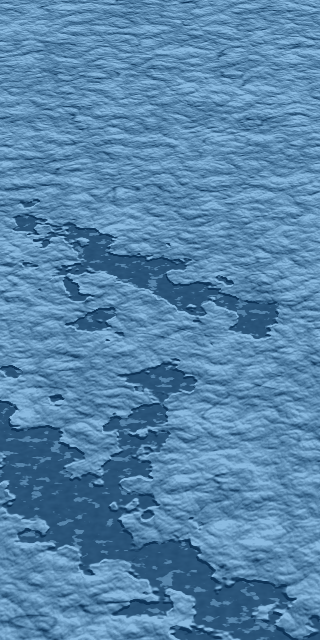
Give the GLSL for this texture, as a Shadertoy shader.

```glsl
// Broken sea ice receding into the distance, cut by dark leads of open water.
// A height field of billowed gradient noise and scattered snow mounds is laid
// on a tilted plane, lit from behind, and coloured with a cold blue ramp.

const vec3 DEEP_BLUE = vec3(0.05, 0.20, 0.34);
const vec3 SEA_BLUE  = vec3(0.26, 0.44, 0.59);
const vec3 SNOW_BLUE = vec3(0.54, 0.73, 0.88);
const float MOUND_DENSITY = 2.2;

vec2 hash2(vec2 p) {
    vec3 q = fract(p.xyx * vec3(0.1031, 0.1030, 0.0973));
    q += dot(q, q.yzx + 33.33);
    return fract((q.xx + q.yz) * q.zy);
}

float cornerSlope(vec2 cell, vec2 offset) {
    float angle = 6.2832 * hash2(cell).x;
    return dot(vec2(cos(angle), sin(angle)), offset);
}

float gradientNoise(vec2 p) {
    vec2 i = floor(p), f = fract(p);
    vec2 u = f * f * f * (f * (f * 6.0 - 15.0) + 10.0);
    vec2 e = vec2(1.0, 0.0);
    return mix(mix(cornerSlope(i, f), cornerSlope(i + e, f - e), u.x),
               mix(cornerSlope(i + e.yx, f - e.yx), cornerSlope(i + 1.0, f - 1.0), u.x), u.y);
}

float fbm(vec2 p, int octaves) {
    float sum = 0.0, amp = 1.0;
    for (int i = 0; i < octaves; i++) {
        sum += amp * gradientNoise(p);
        p = p * 2.03 + 17.3;
        amp *= 0.5;
    }
    return sum;
}

// Pillowy lumps with sharp creases between them
float billow(vec2 p, int octaves) {
    float sum = 0.0, amp = 1.4;
    for (int i = 0; i < octaves; i++) {
        sum += amp * abs(gradientNoise(p));
        p = mat2(0.96, 0.28, -0.28, 0.96) * p * 2.03 + 9.1;
        amp *= 0.52;
    }
    return sum;
}

// Canvas point to a point on the receding plane
vec2 toGround(vec2 p) {
    float depth = 1.0 / (5.0 - p.y);
    return vec2((p.x - 0.5) * 5.0, 40.0) * depth;
}

// Rounded heaps jittered over a grid
float mounds(vec2 g) {
    vec2 p = g * MOUND_DENSITY;
    p += 0.16 * vec2(fbm(g * 7.0, 2), fbm(g * 7.0 + 40.0, 2));
    vec2 cell = floor(p);
    float top = 0.0;
    for (int y = -1; y <= 1; y++)
    for (int x = -1; x <= 1; x++) {
        vec2 id = cell + vec2(x, y);
        vec2 r = hash2(id), s = hash2(id + 71.0);
        vec2 d = (p - id - 0.25 - 0.5 * r) / (vec2(0.52, 0.32) * mix(0.55, 1.1, s.x));
        float dome = pow(max(1.0 - dot(d, d), 0.0), 0.65);
        top = max(top, dome * step(s.y, 0.6) * mix(0.6, 1.0, s.x));
    }
    return top;
}

float segment(vec2 p, vec2 a, vec2 b, float halfWidth) {
    vec2 pa = p - a, ba = b - a;
    return length(pa - ba * clamp(dot(pa, ba) / dot(ba, ba), 0.0, 1.0)) - halfWidth;
}

// Signed distance to the leads, negative on open water
float leads(vec2 p) {
    float d = segment(p, vec2(0.16, 1.27), vec2(0.78, 1.01), 0.045);
    d = min(d, segment(p, vec2(0.20, 1.15), vec2(0.32, 0.92), 0.02));
    d = min(d, segment(p, vec2(-0.05, 0.69), vec2(0.24, 0.40), 0.12));
    d = min(d, segment(p, vec2(0.24, 0.40), vec2(0.92, -0.04), 0.10));
    return min(d, segment(p, vec2(0.52, 0.78), vec2(0.32, 0.46), 0.06));
}

float iceCover(vec2 p, vec2 g, float mound) {
    float d = leads(p) + 0.17 * fbm(g * 6.0, 4) + 0.07 * mound;
    return smoothstep(-0.012, 0.012, d);
}

// Height in x, ice cover in y
vec2 surface(vec2 p) {
    vec2 g = toGround(p);
    float mound = mounds(g) * mix(1.0, 0.45, p.y * 0.5);
    float ice = iceCover(p, g, mound);
    return vec2(ice * (0.25 + billow(g * 7.0, 4) + 0.75 * mound), ice);
}

vec3 coldRamp(float tone) {
    vec3 low = mix(DEEP_BLUE, SEA_BLUE, clamp(tone * 2.4, 0.0, 1.0));
    return mix(low, SNOW_BLUE, clamp((tone - 0.417) / 0.583, 0.0, 1.0));
}

void mainImage(out vec4 fragColor, in vec2 fragCoord) {
    vec2 p = 2.0 * fragCoord / iResolution.y;
    vec2 g = toGround(p);

    // Light from behind: far sides glow, near sides fall into shade
    vec2 towardLight = vec2(0.3, 1.0) * mix(0.0075, 0.003, p.y * 0.5);
    vec2 here = surface(p);
    float slope = clamp(here.x - surface(p + towardLight).x, -0.38, 0.35);
    float snow = 0.68 + 1.15 * slope + 0.28 * (here.x - 0.85) + 0.12 * fbm(g * 2.5, 2);

    // Short dark cracks running across the pack
    float crack = 1.0 - smoothstep(0.0, 0.07, abs(gradientNoise(g * vec2(5.0, 8.0) + 5.0)));
    snow -= 0.32 * crack * smoothstep(0.05, 0.35, gradientNoise(g * 4.0 + 31.0));

    // Water with small drifting flecks of ice
    float drift = fbm(g * vec2(20.0, 24.0), 3) + 0.25 * gradientNoise(g * 5.0);
    float water = 0.22 + 0.06 * fbm(g * 30.0, 2) + 0.36 * smoothstep(0.2, 0.42, drift);
    water += 0.6 * min(slope, 0.0);

    fragColor = vec4(coldRamp(mix(water, snow, here.y)), 1.0);
}
```
